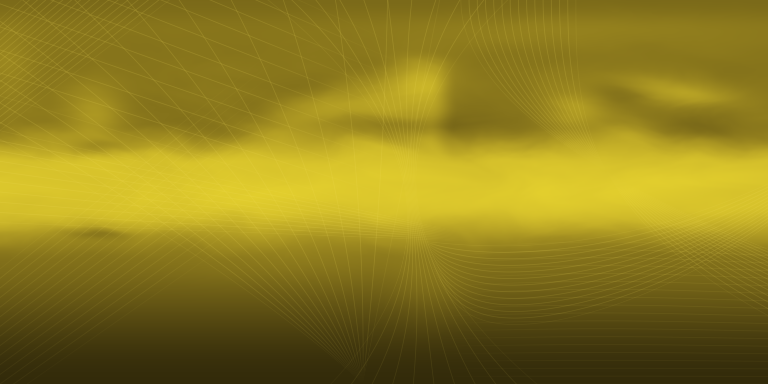
Write a Shadertoy shader that draws this background.

```glsl
#define SKY_TONE 0.53
#define GROUND_TONE 0.20
#define BAND_TONE 0.83
#define CLOUD_AMOUNT 0.035
#define CLOUD_WARP 0.016
#define LINE_WIDTH 0.0026
#define LINE_OPACITY 0.13
#define LINE_COLOUR vec3(0.95, 0.87, 0.36)

// Layered sines, each octave bent by the previous one
float cloudNoise(vec2 p) {
    float sum = 0.0, weight = 0.5;
    for (int i = 0; i < 5; i++) {
        sum += weight * sin(p.x + 1.3 * sin(p.y)) * cos(p.y - 0.7 * sin(p.x));
        p = mat2(1.5, 0.9, -0.9, 1.5) * p + 1.7 + sum;
        weight *= 0.55;
    }
    return sum;
}

// Soft elliptical spot
float glow(vec2 p, vec2 centre, vec2 radius) {
    vec2 q = (p - centre) / radius;
    return exp(-dot(q, q));
}

// Thin curves spread evenly between two edge curves
float strands(float pos, float edgeA, float edgeB, float count) {
    float span = edgeB - edgeA;
    if (abs(span) < 0.004) span = 0.004;
    float t = (pos - edgeA) / span;
    float slope = max(length(vec2(dFdx(t), dFdy(t))) * count, 1e-5);
    float dist = abs(fract(t * count + 0.5) - 0.5) / slope;
    float width = max(LINE_WIDTH * iResolution.y, 1.0);
    float inside = smoothstep(-0.02, 0.02, t) * smoothstep(1.02, 0.98, t);
    float crowding = min(1.0, 0.35 / (slope * width));
    return inside * crowding * (1.0 - smoothstep(0.0, width, dist));
}

// Brightness of sky, bright band and ground
float landscape(vec2 p) {
    float noise = cloudNoise(p * vec2(7.0, 19.0));
    vec2 q = p + CLOUD_WARP * vec2(noise, cloudNoise(p.yx * vec2(21.0, 9.0) + 4.0));

    float tone = mix(GROUND_TONE, SKY_TONE, smoothstep(0.0, 0.38, p.y));
    tone -= 0.05 * smoothstep(0.92, 1.0, p.y);
    tone += 0.05 * glow(q, vec2(1.5, 0.92), vec2(0.5, 0.05));
    tone += 0.05 * glow(q, vec2(0.78, 0.34), vec2(0.3, 0.07));
    tone += 0.05 * glow(q, vec2(1.12, 0.25), vec2(0.1, 0.09));

    // Rising cloud with a steep right side
    float ridge = 0.66 + 0.16 * smoothstep(0.5, 1.08, q.x);
    float cloud = smoothstep(-0.05, 0.06, ridge - q.y) * smoothstep(0.48, 0.72, q.x);
    cloud *= smoothstep(1.19, 1.12, q.x) * smoothstep(0.45, 0.6, q.y);
    tone += 0.17 * cloud;
    tone += 0.12 * glow(q, vec2(1.1, 0.80), vec2(0.09, 0.06));

    // Side clouds
    tone += 0.14 * glow(q, vec2(0.25, 0.71), vec2(0.07, 0.08));
    tone += 0.07 * glow(q, vec2(0.02, 0.82), vec2(0.07, 0.11));
    tone += 0.20 * glow(q, vec2(1.77, 0.765 - 0.15 * (q.x - 1.77)), vec2(0.15, 0.035));
    tone += 0.17 * glow(q, vec2(1.50, 0.71), vec2(0.09, 0.06));
    tone += 0.18 * glow(q, vec2(1.65, 0.63), vec2(0.11, 0.05));
    tone -= 0.05 * glow(q, vec2(1.60, 0.76), vec2(0.07, 0.04));

    // Bright band with a ragged upper edge
    float band = smoothstep(0.32, 0.46, q.y) * smoothstep(0.68, 0.575, q.y + 0.3 * (q.y - p.y));
    tone = mix(tone, BAND_TONE, band);
    tone += 0.045 * glow(p, vec2(1.1, 0.51), vec2(1.4, 0.06));

    // Dark hollows, the left one mirrored below the band
    tone -= 0.14 * glow(q, vec2(1.02, 0.667), vec2(0.2, 0.032));
    tone -= 0.07 * glow(q, vec2(1.82, 0.665), vec2(0.13, 0.04));
    vec2 mirrored = vec2(q.x, 0.5 + abs(q.y - 0.5));
    tone -= 0.13 * glow(mirrored, vec2(0.26, 0.613), vec2(0.08, 0.017));

    return tone + CLOUD_AMOUNT * noise * smoothstep(0.25, 0.6, p.y) * smoothstep(1.0, 0.7, p.y);
}

// All families of curved lines
float lineWork(vec2 p) {
    float x = p.x, y = p.y, down = 1.0 - y;
    float sum = strands(x, 0.945 - 1.1 * y - 0.6 * y * y, 0.945 + 0.2 * y, 14.0);

    float waist = 1.07 - 0.12 * (y - 0.5);
    float spread = 0.015 + 1.1 * (y - 0.48) * (y - 0.48);
    sum += strands(x, waist - spread, waist + spread, 10.0);

    float swoop = 0.14 + 0.45 * (x - 1.22) * (x - 1.22) + 0.35 * exp(-14.0 * (x - 1.07));
    float shelf = 0.36 + 0.33 * (x - 1.3) * (x - 1.3);
    sum += strands(y, swoop, shelf, 12.0) * smoothstep(1.07, 1.14, x);

    sum += strands(x, 1.5 + 0.9 * down * down * down, 1.2 + 1.9 * down * down, 14.0);
    sum += strands(y, 0.66 + 0.77 * x, 0.95 + 0.9 * x, 16.0);
    sum += strands(y, 0.75 - 0.3 * x, 1.35 - 0.45 * x, 10.0) * smoothstep(1.1, 0.6, x);
    sum += strands(y, 0.66 - 0.22 * x, 0.42 - 0.04 * x, 9.0) * smoothstep(1.3, 1.0, x);
    sum += 0.7 * strands(y, 0.7 * x - 0.05, 0.8 * x + 0.3, 14.0) * smoothstep(0.75, 0.35, x);
    sum += 0.6 * strands(y, 0.0, 0.36 + 0.01 * sin(5.0 * x), 18.0) * smoothstep(1.1, 1.5, x);
    return min(sum, 1.5);
}

void mainImage(out vec4 fragColor, in vec2 fragCoord) {
    vec2 p = fragCoord / iResolution.xy * vec2(2.0, 1.0);
    float tone = landscape(p);
    vec3 colour = tone * vec3(1.0, mix(0.84, 0.93, tone * tone), 0.2);
    float strength = LINE_OPACITY * mix(0.5, 1.0, smoothstep(0.0, 0.4, p.y));
    colour = mix(colour, LINE_COLOUR, strength * lineWork(p));
    fragColor = vec4(clamp(colour, 0.0, 1.0), 1.0);
}
```
